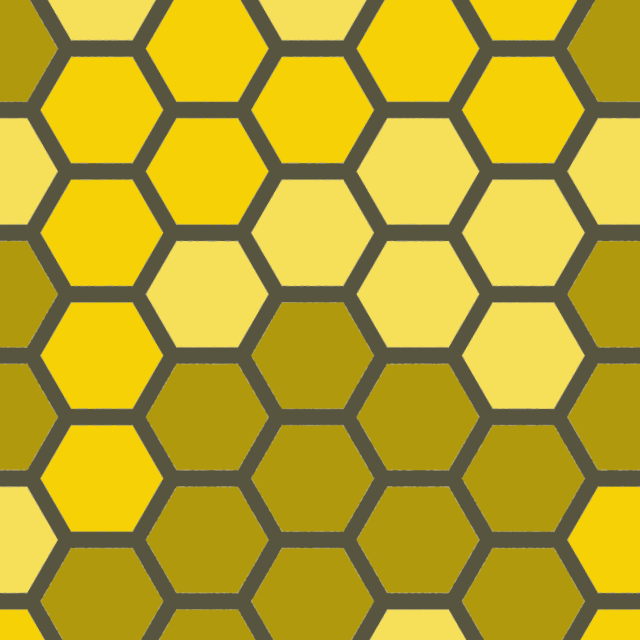
This pattern is drawn by a Shadertoy shader. Its source:

```glsl
// Honeycomb of flat-topped hexagons in three honey tones, split by dark lines.
// Two staggered lattices give the nearest cell; a hash of its index picks the
// tone, and gradient noise frays a hairline pale rim around each cell.

float hash(vec2 p) {
    vec3 q = fract(vec3(p.xyx) * 0.1031);
    q += dot(q, q.yzx + 33.33);
    return fract((q.x + q.y) * q.z);
}

vec2 gradient(vec2 p) {
    float angle = 6.2832 * hash(p);
    return vec2(cos(angle), sin(angle));
}

float gradientNoise(vec2 p) {
    vec2 i = floor(p), f = fract(p), u = f * f * (3.0 - 2.0 * f);
    vec2 e = vec2(1.0, 0.0);
    float low = mix(dot(gradient(i), f), dot(gradient(i + e), f - e), u.x);
    float high = mix(dot(gradient(i + e.yx), f - e.yx),
                     dot(gradient(i + 1.0), f - 1.0), u.x);
    return mix(low, high, u.y);
}

// Signed distance to a flat-topped hexagon, exact along its sides
float hexagon(vec2 p, float apothem) {
    p = abs(p);
    return max(p.y, dot(p, vec2(0.8660, 0.5))) - apothem;
}

vec3 honeyTone(vec2 cell) {
    float pick = hash(cell + 17.0);
    if (pick < 0.41) return vec3(0.96, 0.82, 0.02);
    return pick < 0.70 ? vec3(0.69, 0.60, 0.05) : vec3(0.965, 0.875, 0.35);
}

void mainImage(out vec4 fragColor, in vec2 fragCoord) {
    float pixel = 1.0 / iResolution.y;
    vec2 uv = fragCoord * pixel;

    // Nearest centre among the two staggered lattices
    vec2 period = vec2(0.3293, 0.1919);
    vec2 p = (uv - vec2(-0.0055, -0.0354)) / period;
    vec2 even = round(p), odd = round(p - 0.5) + 0.5;
    float dEven = hexagon((p - even) * period, 0.083);
    float dOdd = hexagon((p - odd) * period, 0.083);
    vec2 cell = 2.0 * (dEven < dOdd ? even : odd);

    // Slightly ragged edge
    float fray = gradientNoise(uv * 190.0);
    float d = min(dEven, dOdd) + 0.0005 * fray;

    // Cell over line, then the pale hairline between them
    vec3 line = vec3(0.34, 0.33, 0.25);
    float fill = smoothstep(0.6 * pixel, -0.6 * pixel, d);
    vec3 color = mix(line, honeyTone(cell), fill);
    float rim = 1.0 - smoothstep(0.0003, 0.0003 + pixel, abs(d));
    rim *= smoothstep(-0.5, 0.4, fray);
    color = mix(color, vec3(0.72, 0.69, 0.52), 0.7 * rim);

    fragColor = vec4(color, 1.0);
}
```
